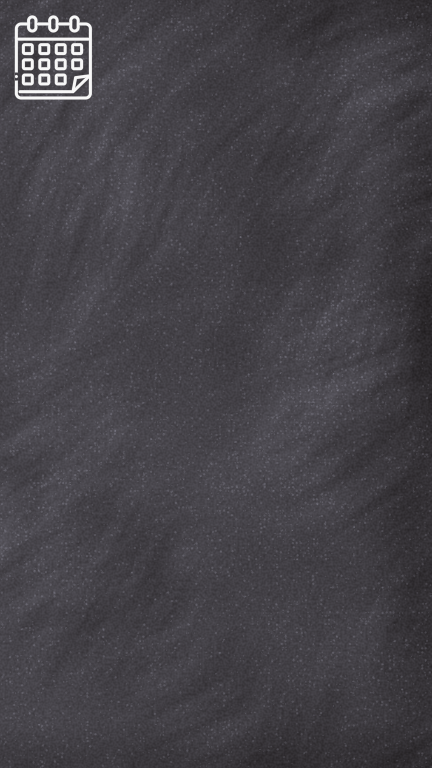
Give the GLSL for this texture, as a Shadertoy shader.

```glsl
// A dusty slate chalkboard with a white calendar pictogram in its upper left corner.
// Cloudy gradient noise, stretched swipes and arcs give the wiped chalk; fine noise and
// scattered dots give the grain; the pictogram is a union of rounded distance shapes.

const vec3 SLATE = vec3(0.242, 0.232, 0.252);
const vec3 CHALK_STEP = vec3(0.053, 0.054, 0.060);
const vec3 ICON_WHITE = vec3(0.97);

float hash(vec2 cell) {
    vec3 h = fract(cell.xyx * vec3(0.1031, 0.1030, 0.0973));
    h += dot(h, h.yzx + 33.33);
    return fract((h.x + h.y) * h.z);
}

float cornerSlope(vec2 cell, vec2 offset) {
    float angle = 6.2832 * hash(cell);
    return dot(vec2(cos(angle), sin(angle)), offset);
}

float gradientNoise(vec2 p) {
    vec2 i = floor(p), f = fract(p);
    vec2 u = f * f * f * (f * (f * 6.0 - 15.0) + 10.0);
    vec2 e = vec2(1.0, 0.0);
    float low = mix(cornerSlope(i, f), cornerSlope(i + e, f - e), u.x);
    float high = mix(cornerSlope(i + e.yx, f - e.yx), cornerSlope(i + 1.0, f - 1.0), u.x);
    return mix(low, high, u.y);
}

float fbm(vec2 p, int octaves) {
    float sum = 0.0, gain = 1.0;
    for (int i = 0; i < octaves; i++) {
        sum += gain * gradientNoise(p);
        p = mat2(1.6, 1.2, -1.2, 1.6) * p + 17.3;
        gain *= 0.5;
    }
    return sum;
}

// Bristle marks run along q.x; two widths are layered.
float bristles(vec2 q, float seed) {
    return gradientNoise(q * vec2(5.0, 34.0) + seed)
         + 0.7 * gradientNoise(q * vec2(9.0, 95.0) + seed * 1.7);
}

float swipe(vec2 p, float angle, float seed) {
    float c = cos(angle), s = sin(angle);
    vec2 q = vec2(c * p.x + s * p.y, c * p.y - s * p.x);
    float patchMask = smoothstep(-0.05, 0.4, gradientNoise(p * 4.5 + seed));
    return patchMask * (bristles(q, seed) + 0.25);
}

float arcSwipe(vec2 p, vec2 center) {
    vec2 d = p - center;
    vec2 polar = vec2(0.5 * atan(d.y, -d.x), length(d));
    float region = smoothstep(0.45, 0.75, p.y);
    return region * (bristles(polar, 51.0) + 0.6 * gradientNoise(polar * vec2(4.0, 13.0)));
}

// Bright dust: one possible soft dot per cell.
float dust(vec2 p, float density, float seed) {
    vec2 cell = floor(p);
    vec2 center = 0.3 + 0.4 * vec2(hash(cell + seed), hash(cell + seed + 41.0));
    float present = step(1.0 - density, hash(cell + seed + 83.0));
    return present * (1.0 - smoothstep(0.12, 0.42, length(fract(p) - center)));
}

float boardTone(vec2 p, float width) {
    float cloud = fbm(p * 4.0 + 3.0, 4);
    float strokes = 0.65 * arcSwipe(p, vec2(0.64, 0.48));
    for (int i = 0; i < 6; i++) {
        float k = float(i);
        strokes += 0.75 * swipe(p, 0.35 + 1.15 * fract(k * 0.618), 9.0 + k * 13.7);
    }
    float light = 0.35 - 0.65 * smoothstep(0.1, 1.0, p.x / width);
    light -= 0.7 * (1.0 - smoothstep(0.0, 0.09, width - p.x));
    light -= 0.7 * (1.0 - smoothstep(0.0, 0.07, p.y));
    light -= 0.45 * (1.0 - smoothstep(0.0, 0.10, 1.0 - p.y));
    float grain = gradientNoise(p * 330.0) + 0.5 * gradientNoise(p * 170.0 + 7.0);
    float density = clamp(0.07 + 0.12 * (cloud + strokes), 0.02, 0.25);
    float specks = dust(p * 190.0, density, 5.0) + 0.7 * dust(p * 270.0, density, 29.0);
    return 0.12 + 0.95 * cloud + 0.8 * strokes + light + 0.95 * grain + 1.5 * specks;
}

float roundBox(vec2 p, vec2 halfSize, float radius) {
    vec2 q = abs(p) - halfSize + radius;
    return length(max(q, 0.0)) + min(max(q.x, q.y), 0.0) - radius;
}

float segment(vec2 p, vec2 a, vec2 b) {
    vec2 ab = b - a;
    return length(p - a - ab * clamp(dot(p - a, ab) / dot(ab, ab), 0.0, 1.0));
}

// Distance to the calendar's line work; the page spans -1 to 1.
float calendar(vec2 p, float stroke) {
    float page = abs(roundBox(p, vec2(1.0), 0.13));
    page = min(page, segment(p, vec2(-1.0, 0.59), vec2(1.0, 0.59)));
    float rings = 9.0;
    for (int i = -1; i <= 1; i++)
        rings = min(rings, roundBox(p - vec2(0.57 * float(i), 1.0), vec2(0.1, 0.19), 0.1));
    float gap = roundBox(p - vec2(-1.0, -0.42), vec2(0.1, 0.15), 0.05);
    float lines = max(max(page, 0.05 - rings), -gap);
    lines = min(lines, min(abs(rings), length(p - vec2(-1.0, -0.42))));
    for (int i = 0; i < 11; i++) {
        vec2 day = vec2(-0.69, 0.32) + vec2(0.444, -0.41) * vec2(i % 4, i / 4);
        lines = min(lines, abs(roundBox(p - day, vec2(0.12), 0.04)));
    }
    vec2 foldLow = vec2(0.53, -0.83), foldTip = vec2(0.6, -0.45), foldHigh = vec2(0.98, -0.4);
    lines = min(lines, segment(p, vec2(-0.9, -0.83), foldLow));
    lines = min(lines, min(segment(p, foldLow, foldTip), segment(p, foldTip, foldHigh)));
    return min(lines, segment(p, foldLow, foldHigh)) - stroke;
}

void mainImage(out vec4 fragColor, in vec2 fragCoord) {
    vec2 p = fragCoord / iResolution.y;
    vec3 color = SLATE + CHALK_STEP * boardTone(p, iResolution.x / iResolution.y);
    float iconScale = 0.0482;
    float edge = 0.7 / (iResolution.y * iconScale);
    float icon = calendar((p - vec2(0.0695, 0.9206)) / iconScale, 0.042);
    color = mix(color, ICON_WHITE, 1.0 - smoothstep(-edge, edge, icon));
    fragColor = vec4(clamp(color, 0.0, 1.0), 1.0);
}
```
